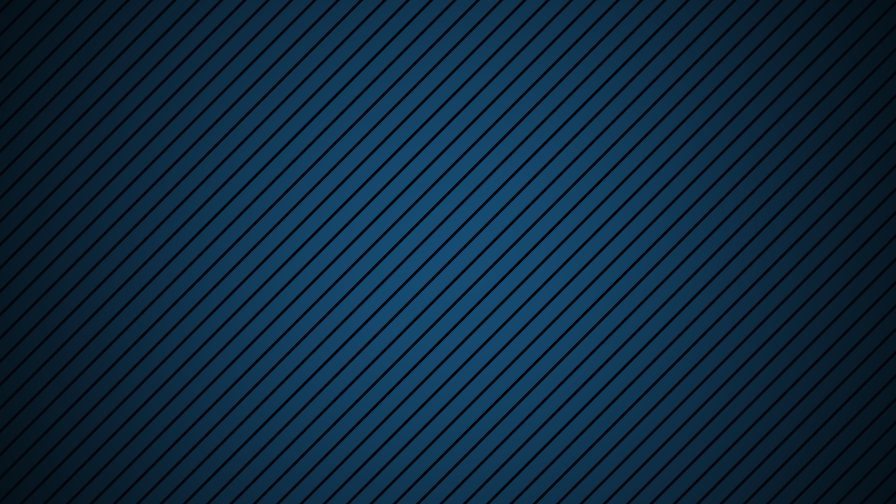
A Shadertoy shader for this pattern:

```glsl
// Coverage of evenly spaced diagonal lines; period is measured along either axis
float diagonalLines(vec2 p, float period, float widthShare, float pixel) {
    float cell = fract((p.x - p.y) / period) - 0.5;
    float perpendicular = period * inversesqrt(2.0);
    float edge = (abs(cell) - 0.5 * widthShare) * perpendicular;
    return 1.0 - smoothstep(-0.5 * pixel, 0.5 * pixel, edge);
}

// Soft round glow, 1 at the centre and fading outwards
float radialGlow(vec2 p, float falloff) {
    return exp(-falloff * dot(p, p));
}

void mainImage(out vec4 fragColor, in vec2 fragCoord) {
    const vec3 stripeBlue = vec3(0.086, 0.30, 0.45);
    const vec3 lineDark = vec3(0.012, 0.018, 0.045);
    const float repeatsDown = 21.6;
    const float lineShare = 0.165;

    // Centred coordinates in units of the canvas height
    vec2 p = (fragCoord - 0.5 * iResolution.xy) / iResolution.y;
    float pixel = 1.0 / iResolution.y;

    // Lit blue ground crossed by thin dark lines
    vec3 ground = stripeBlue * radialGlow(p, 1.45);
    float line = diagonalLines(p, 1.0 / repeatsDown, lineShare, pixel);
    fragColor = vec4(mix(ground, lineDark, line), 1.0);
}
```
